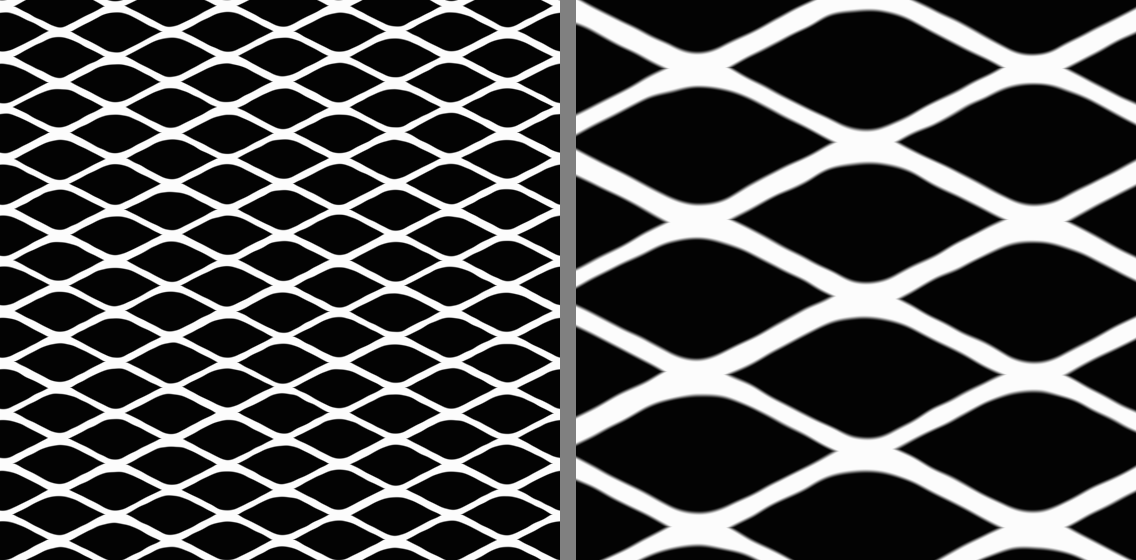
Left, the full canvas; right, a detail of the centre.
Give the GLSL for this pattern, as a three.js fragment shader.

```glsl
// White expanded-metal mesh with round-topped diamond holes on black.
varying vec2 vUv;

const vec2 REPEATS = vec2(5.0, 11.0);     // mesh cells across and up
const vec2 PHASE = vec2(0.03, 0.39);      // first hole centre, in cells
const float HALF_WIDTH = 0.081;           // hole centre to side tip
const float SLOPE = 0.515;                // rise of the hole edges
const float TOP_ROUND = 0.0325;           // half width of the upper bend
const float BOTTOM_ROUND = 0.018;         // half width of the lower bend
const float ROUND_VARIATION = 0.18;       // relative change of the bends
const float JITTER = 0.0013;              // largest shift of a hole
const float WOBBLE = 0.0007;              // unevenness of the edges
const float WOBBLE_CELLS = 64.0;          // noise cells per side
const float SOFTNESS = 0.0015;            // half width of the edge blend
const vec3 HOLE_COLOR = vec3(0.01);
const vec3 STRAND_COLOR = vec3(0.99);

float hash(vec2 p) {
  return fract(sin(dot(p, vec2(127.1, 311.7))) * 43758.5453);
}

// Value noise that wraps after the given number of cells.
float wrappedNoise(vec2 p, float cells) {
  vec2 i = floor(p);
  vec2 f = fract(p);
  f = f * f * (3.0 - 2.0 * f);
  vec2 a = mod(i, cells);
  vec2 b = mod(i + 1.0, cells);
  return mix(mix(hash(a), hash(vec2(b.x, a.y)), f.x),
             mix(hash(vec2(a.x, b.y)), hash(b), f.x), f.y);
}

// Signed distance to a diamond with parabolic top and bottom bends.
float holeDistance(vec2 p, float roundScale) {
  float bend = roundScale * (p.y > 0.0 ? TOP_ROUND : BOTTOM_ROUND);
  float x = abs(p.x);
  float bentX = x < bend ? 0.5 * (x * x / bend + bend) : x;
  return (abs(p.y) - SLOPE * (HALF_WIDTH - bentX)) / sqrt(1.0 + SLOPE * SLOPE);
}

// Distance to the nearest hole of one grid, shifted by a part of a cell.
float gridDistance(vec2 uv, float shift) {
  vec2 grid = uv * REPEATS - PHASE - shift;
  vec2 cell = floor(grid + 0.5);
  vec2 seed = mod(cell, REPEATS) + 20.0 * shift;
  vec2 offset = vec2(hash(seed), hash(seed + 37.0)) * 2.0 - 1.0;
  float roundScale = 1.0 + ROUND_VARIATION * (2.0 * hash(seed + 71.0) - 1.0);
  return holeDistance((grid - cell) / REPEATS - JITTER * offset, roundScale);
}

void main() {
  // Two grids half a cell apart make the staggered rows.
  float d = min(gridDistance(vUv, 0.0), gridDistance(vUv, 0.5));

  // Slightly uneven cut edges.
  d += WOBBLE * (2.0 * wrappedNoise(vUv * WOBBLE_CELLS, WOBBLE_CELLS) - 1.0);

  float strand = smoothstep(-SOFTNESS, SOFTNESS, d);
  gl_FragColor = vec4(mix(HOLE_COLOR, STRAND_COLOR, strand), 1.0);
}
```
